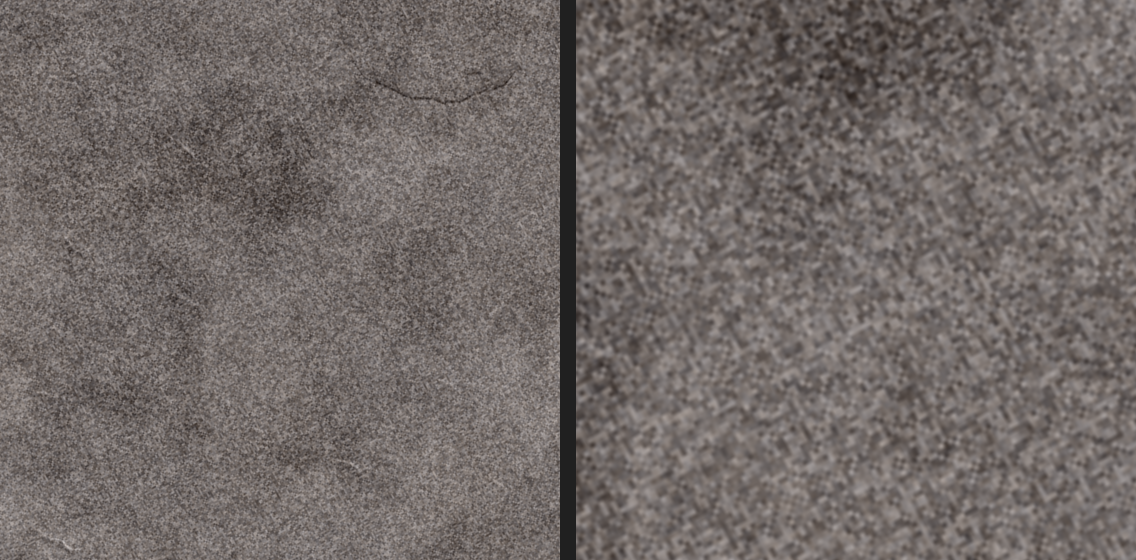
Left: the whole. Right: its middle third, enlarged.
Reproduce this texture procedurally as a three.js fragment shader.

```glsl
varying vec2 vUv;

const vec3 STONE = vec3(0.449, 0.419, 0.408);
const vec3 WARM_TINT = vec3(0.018, 0.002, -0.018);
const float CLOUD_SCALE = 4.2;
const float CLOUD_CONTRAST = 0.20;
const float DIAGONAL_SHADE = 0.030;
const float MOTTLE_SCALE = 17.0;
const float MOTTLE_CONTRAST = 0.14;
const float GRAIN_SCALE = 330.0;
const float GRAIN_CONTRAST = 0.37;
const float CHROMA_GRAIN = 1.1;
const int CREASE_COUNT = 18;
const float CREASE_WIDTH = 0.0024;
const float CREASE_LIGHT = 0.17;
const float CREASE_SHADE = 0.085;
const float FISSURE_DEPTH = 0.20;

float hash(vec2 p) {
  vec3 q = fract(vec3(p.xyx) * 0.1031);
  q += dot(q, q.yzx + 33.33);
  return fract((q.x + q.y) * q.z);
}

float noise(vec2 p) {
  vec2 cell = floor(p);
  vec2 f = fract(p);
  f = f * f * (3.0 - 2.0 * f);
  float low = mix(hash(cell), hash(cell + vec2(1.0, 0.0)), f.x);
  float high = mix(hash(cell + vec2(0.0, 1.0)), hash(cell + vec2(1.0)), f.x);
  return mix(low, high, f.y);
}

mat2 rotation(float angle) {
  float c = cos(angle);
  float s = sin(angle);
  return mat2(c, -s, s, c);
}

// Layered noise centred on zero
float fbm(vec2 p) {
  float sum = 0.0;
  float weight = 0.5;
  for (int i = 0; i < 5; i++) {
    sum += weight * (noise(p) - 0.5);
    p = rotation(0.6) * p * 2.03 + 17.3;
    weight *= 0.58;
  }
  return sum;
}

float band(float d, float width) {
  return exp(-d * d / (width * width));
}

// Short raised edges, lit on one side and shaded on the other
float creases(vec2 p) {
  float relief = 0.0;
  for (int i = 0; i < CREASE_COUNT; i++) {
    float id = float(i) + 1.0;
    vec2 center = fract(vec2(0.31, 0.17) + id * vec2(0.7549, 0.5698));
    center += 0.08 * (vec2(hash(vec2(id, 3.0)), hash(vec2(id, 7.0))) - 0.5);
    float rising = step(0.72, hash(vec2(id, 11.0)));
    float angle = mix(-0.45, 0.65, rising) + 0.6 * (hash(vec2(id, 19.0)) - 0.5);
    float reach = mix(0.04, 0.11, hash(vec2(id, 23.0)));
    // The matrix turns by the negative angle, into the crease's own axes
    vec2 q = rotation(-angle) * (p - center);
    q = vec2(dot(p - center, vec2(cos(angle), sin(angle))),
             dot(p - center, vec2(-sin(angle), cos(angle))));
    float bend = mix(-1.0, 3.5, hash(vec2(id, 29.0)));
    q.y -= bend * q.x * q.x + 0.014 * (noise(q.xx * 38.0 + id * 9.0) - 0.5);
    float taper = 1.0 - smoothstep(0.2 * reach, reach, abs(q.x));
    float broken = smoothstep(0.1, 0.65, noise(p * 45.0 + id));
    float strength = taper * broken * mix(0.35, 1.0, hash(vec2(id, 31.0)));
    float light = CREASE_LIGHT * band(q.y, CREASE_WIDTH);
    float shade = CREASE_SHADE * band(q.y + 3.0 * CREASE_WIDTH, 2.6 * CREASE_WIDTH);
    relief += strength * (light - shade);
  }
  return relief;
}

// One long sagging crack near the top right
float fissure(vec2 p) {
  float x = p.x - 0.79;
  float d = p.y - 0.818 - 2.6 * x * x - 0.022 * (noise(p.xx * 26.0) - 0.5);
  float ends = smoothstep(0.59, 0.68, p.x) * (1.0 - smoothstep(0.90, 0.96, p.x));
  float strength = ends * mix(0.5, 1.0, noise(p * 30.0));
  float cut = band(d, 0.0026) + 0.25 * band(d - 0.006, 0.008);
  return strength * (0.25 * band(d + 0.005, 0.003) - cut);
}

void main() {
  vec2 p = vUv;

  // Broad clouds, darker along a diagonal through the middle
  vec2 warp = vec2(fbm(p * 5.0 + 41.0), fbm(p * 5.0 + 73.0));
  float cloud = fbm(p * CLOUD_SCALE + warp * 1.2 + 5.0);
  float diagonal = band(dot(p - vec2(0.56, 0.48), vec2(0.85, 0.30)), 0.30);
  float mottle = fbm(p * MOTTLE_SCALE + warp * 2.0);
  float tone = cloud * CLOUD_CONTRAST - DIAGONAL_SHADE * (diagonal - 0.55);
  float dirt = 1.0 - smoothstep(-0.045, 0.02, tone);
  tone += mottle * MOTTLE_CONTRAST * mix(0.6, 1.4, dirt);

  // Fine sandy grain
  vec2 g = rotation(0.5) * p * GRAIN_SCALE;
  float fine = noise(g) - 0.5;
  float coarse = noise(rotation(0.9) * g * 0.62 + 91.0) - 0.5;
  tone += (0.68 * fine + 0.38 * coarse) * GRAIN_CONTRAST * mix(0.95, 1.12, dirt);

  tone += creases(p) + FISSURE_DEPTH * fissure(p);

  // Faint warm and cool variation
  float chroma = CHROMA_GRAIN * (noise(g * 0.8 + 210.0) - 0.5) + 0.5 * fbm(p * 6.0 + 120.0);
  gl_FragColor = vec4(STONE + tone + WARM_TINT * chroma, 1.0);
}
```
